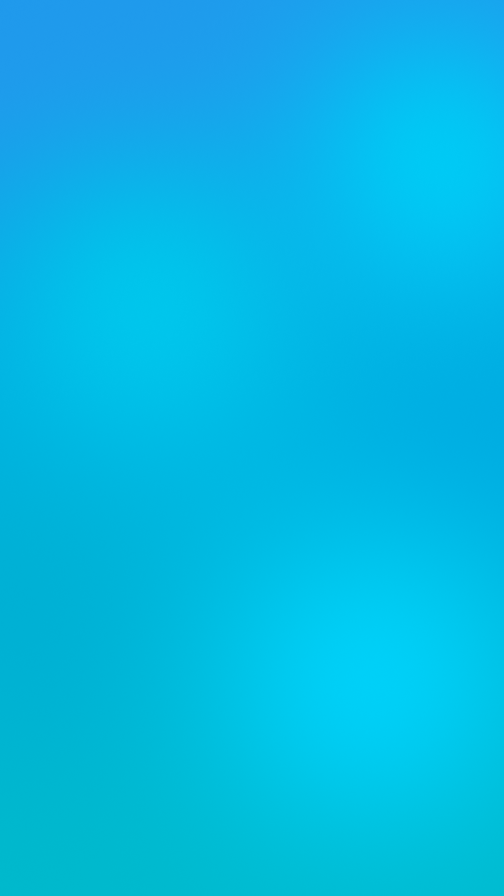
A Shadertoy shader for this background:

```glsl
// Soft round falloff, 1 at the centre
float glow(vec2 p, vec2 centre, float radius) {
    vec2 d = (p - centre) / radius;
    return exp(-dot(d, d));
}

void mainImage(out vec4 fragColor, in vec2 fragCoord) {
    // x spans 0..1, y spans 0..16/9
    vec2 p = fragCoord / iResolution.xy * vec2(1.0, 16.0 / 9.0);

    // Vertical base: teal, cyan, azure
    vec3 teal = vec3(0.0, 0.725, 0.80);
    vec3 cyan = vec3(0.0, 0.685, 0.87);
    vec3 azure = vec3(0.125, 0.60, 0.925);
    vec3 color = mix(teal, cyan, smoothstep(0.0, 1.05, p.y));
    color = mix(color, azure, smoothstep(0.95, 1.68, p.y + 0.06 * (0.5 - p.x)));

    // Deeper patches on the right and lower left
    color = mix(color, vec3(0.0, 0.66, 0.88), 0.8 * glow(p, vec2(0.95, 0.95), 0.32));
    color = mix(color, vec3(0.0, 0.685, 0.825), 0.7 * glow(p, vec2(0.08, 0.57), 0.30));

    // Bright glows
    color = mix(color, vec3(0.0, 0.79, 0.96), glow(p, vec2(0.87, 1.45), 0.30));
    color = mix(color, vec3(0.0, 0.775, 0.925), glow(p, vec2(0.30, 1.16), 0.31));
    color = mix(color, vec3(0.0, 0.815, 0.97), glow(p, vec2(0.74, 0.435), 0.34));

    // Fine dither against banding
    float grain = fract(sin(dot(fragCoord, vec2(12.99, 78.23))) * 43758.5);
    fragColor = vec4(color + (grain - 0.5) / 255.0, 1.0);
}
```
